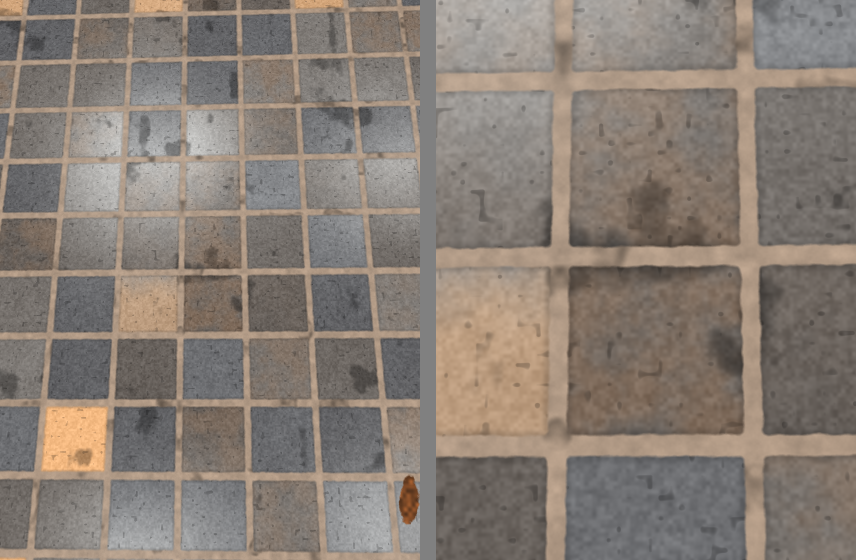
Left: the whole. Right: its middle third, enlarged.
This texture is drawn by a Shadertoy shader. Its source:

```glsl
const vec3 CHARCOAL = vec3(0.39, 0.365, 0.345);
const vec3 STONE = vec3(0.54, 0.525, 0.51);
const vec3 SHEEN = vec3(0.87, 0.875, 0.87);
const vec3 GROUT = vec3(0.69, 0.60, 0.52);
const vec3 OCHRE = vec3(0.96, 0.73, 0.51);
const vec3 BROWN = vec3(0.52, 0.42, 0.34);
const vec3 RUST = vec3(0.46, 0.25, 0.11);

float hash(vec2 p) {
    vec3 q = fract(p.xyx * vec3(0.1031, 0.1030, 0.0973));
    q += dot(q, q.yzx + 33.33);
    return fract((q.x + q.y) * q.z);
}

float noise(vec2 p) {
    vec2 i = floor(p), f = fract(p);
    f = f * f * (3.0 - 2.0 * f);
    return mix(mix(hash(i), hash(i + vec2(1, 0)), f.x),
               mix(hash(i + vec2(0, 1)), hash(i + 1.0), f.x), f.y);
}

float fbm(vec2 p) {
    float sum = 0.0, amp = 0.5;
    for (int i = 0; i < 4; i++) {
        sum += amp * noise(p);
        p = p * 2.03 + 17.1;
        amp *= 0.5;
    }
    return sum / 0.9375;
}

// Soft elliptical spot of unit height
float glow(vec2 p, vec2 centre, vec2 radius) {
    vec2 d = (p - centre) / radius;
    return exp(-dot(d, d));
}

// Canvas position (y down) to floor coordinates, one unit per tile
vec2 floorSpace(vec2 p) {
    float depth = p.y + (p.x - 0.5) * (0.0195 - 0.0277 * p.y);
    float size = 0.1267 + 0.0486 * depth;
    return vec2((p.x - 0.495) / size + 0.42, 33.46 - 4.278 / size);
}

float boxDistance(vec2 p, vec2 halfSize, float corner) {
    vec2 d = abs(p) - halfSize + corner;
    return length(max(d, 0.0)) + min(max(d.x, d.y), 0.0) - corner;
}

// Strength of ochre glaze: a sparse diagonal lattice, absent in the centre
float ochreAmount(vec2 id) {
    float lattice = 1.0 - step(0.5, abs(mod(2.0 * id.x + id.y, 6.0) - 3.0));
    float near = step(4.5, id.y) * step(id.x, -0.5);
    float far = step(id.y, -0.5);
    return lattice * max(far * 0.75, near * mix(0.55, 1.0, step(6.0, id.y)));
}

// Reflected lamps, shifted a little by the tilt of each tile
float reflection(vec2 p, vec2 tilt) {
    p += tilt;
    float light = 0.92 * glow(p, vec2(0.36, 0.30), vec2(0.21, 0.15));
    light += 0.65 * glow(p, vec2(0.94, 0.29), vec2(0.16, 0.12));
    light += 0.65 * glow(p, vec2(0.34, 0.97), vec2(0.24, 0.11));
    light += 0.55 * glow(p, vec2(0.95, 0.93), vec2(0.19, 0.16));
    return min(light, 1.0);
}

vec3 tileColour(vec2 p, vec2 cell, vec2 id, vec2 surface) {
    float tone = hash(id + 41.0), warmth = hash(id + 73.0);
    float cloud = fbm(surface * 4.0 + id * 9.0);
    float grain = noise(surface * 26.0) + noise(surface * 47.0 + 8.0) - 1.0;

    vec3 col = mix(CHARCOAL, STONE, 0.75 * tone * tone + 0.35 * cloud - 0.1);
    col += vec3(-0.025, 0.0, 0.03) * step(warmth, 0.4);
    float brown = smoothstep(0.65, 1.0, warmth) * smoothstep(0.2, 0.75, cloud);
    col = mix(col, BROWN, 0.75 * brown);

    vec2 tilt = (vec2(tone, warmth) - 0.5) * 0.09;
    float polish = mix(0.75, 1.1, hash(id + 19.0));
    col = mix(col, SHEEN, clamp(reflection(p, tilt) * polish, 0.0, 0.97));

    float ochre = ochreAmount(id);
    float wash = mix(smoothstep(-0.2, 0.8, cell.y + 0.5 * cloud), 1.0,
                     step(0.9, ochre));
    col = mix(col, OCHRE, ochre * wash);

    // Grain, pits and occasional dark scuffs
    col += grain * 0.065;
    col *= 1.0 - 0.2 * smoothstep(0.82, 0.95, noise(surface * 19.0 + 31.0));
    float scuff = smoothstep(0.68, 0.8, fbm(surface * vec2(2.2, 1.8) + 53.0));
    return col * (1.0 - 0.3 * scuff);
}

vec3 groutColour(vec2 p, vec2 surface) {
    vec3 col = GROUT * (0.87 + 0.26 * fbm(surface * 13.0));
    float grime = smoothstep(0.72, 0.86, noise(surface * 3.7 + 12.0));
    col *= 1.0 - 0.42 * grime * noise(surface * 15.0);
    return mix(col, SHEEN, 0.12 * reflection(p, vec2(0.0)));
}

void mainImage(out vec4 fragColor, in vec2 fragCoord) {
    vec2 p = fragCoord / iResolution.xy;
    p.y = 1.0 - p.y;
    vec2 uv = floorSpace(p);
    vec2 id = floor(uv), cell = uv - id;
    vec2 surface = uv + 20.0;

    // Tile outline with slightly chipped edges
    float edge = boxDistance(cell - 0.5, vec2(0.452, 0.446), 0.025);
    edge += (fbm(surface * 15.0) - 0.5) * 0.02;
    float blur = 0.8 * length(fwidth(uv)) + 0.004;
    float tile = 1.0 - smoothstep(-blur, blur, edge);

    vec3 glaze = tileColour(p, cell, id, surface);
    glaze *= 1.0 - 0.14 * smoothstep(-0.045, 0.0, edge);
    vec3 col = mix(groutColour(p, surface), glaze, tile);

    // Rust patch beside the right border
    float spot = length((p - vec2(0.975, 0.895)) / vec2(0.023, 0.042));
    spot += (fbm(surface * 9.0) - 0.5) * 0.6;
    vec3 rust = RUST * (0.65 + 0.8 * noise(surface * 17.0));
    col = mix(col, rust, 0.92 * (1.0 - smoothstep(0.88, 1.08, spot)));

    fragColor = vec4(clamp(col, 0.0, 1.0), 1.0);
}
```
